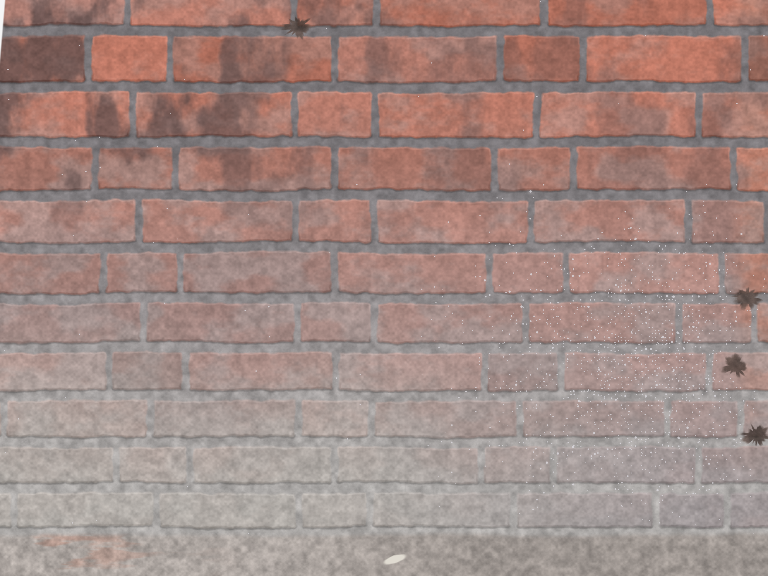
Reproduce this texture procedurally as a WebGL 1 fragment shader.

```glsl
precision highp float;
uniform vec2 u_resolution;

float hash(vec2 p) {
  return fract(sin(dot(p, vec2(127.1, 311.7))) * 43758.5453);
}

float noise(vec2 p) {
  vec2 i = floor(p), f = fract(p);
  f = f * f * (3.0 - 2.0 * f);
  return mix(mix(hash(i), hash(i + vec2(1, 0)), f.x),
             mix(hash(i + vec2(0, 1)), hash(i + vec2(1, 1)), f.x), f.y);
}

float fbm(vec2 p) {
  float sum = 0.0, amp = 0.5;
  for (int i = 0; i < 5; i++) {
    sum += amp * noise(p);
    p = p * 2.03 + 17.3;
    amp *= 0.5;
  }
  return sum;
}

// Scattered round paint specks, one candidate per cell
float specks(vec2 p, float density) {
  vec2 cell = floor(p);
  float present = step(1.0 - density, hash(cell + 5.0));
  vec2 centre = 0.3 + 0.4 * vec2(hash(cell), hash(cell + 9.0));
  float radius = mix(0.1, 0.3, hash(cell + 3.0));
  return present * (1.0 - smoothstep(radius * 0.5, radius, length(fract(p) - centre)));
}

void main() {
  vec2 p = gl_FragCoord.xy / u_resolution.y;
  float px = 1.0 / u_resolution.y;
  float broad = fbm(p * 5.0), grain = fbm(p * 85.0), fine = noise(p * 240.0);

  // Courses grow taller and wider toward the top
  vec2 warped = p + 0.005 * (vec2(noise(p * 9.0), noise(p * 9.0 + 40.0)) - 0.5);
  float slope = 0.0755, growth = 0.00115;
  float course = (sqrt(slope * slope + 4.0 * growth * (warped.y - 0.0764)) - slope) / (2.0 * growth);
  float row = floor(course), v = course - row;
  float rowHeight = slope + growth * (2.0 * row + 1.0);

  // Each repeat is one header and two stretchers, shifted by half on odd courses
  float period = 0.62 + 0.0104 * row;
  float run = (warped.x - 0.5816) / period + 0.1 + 0.5 * mod(row, 2.0);
  float u = fract(run) * 5.0;
  float left = u < 1.0 ? 0.0 : (u < 3.0 ? 1.0 : 3.0);
  float right = u < 1.0 ? 1.0 : left + 2.0;
  vec2 id = vec2(floor(run) * 5.0 + left, row);
  float tone = hash(id + 2.0), hue = hash(id + 21.0);

  // Brick with tight corners and a chipped outline
  vec2 inset = vec2(min(u - left, right - u) * period / 5.0, min(v, 1.0 - v) * rowHeight);
  vec2 q = vec2(0.0065, 0.0095) - inset + 0.003;
  float edge = length(max(q, 0.0)) + min(max(q.x, q.y), 0.0) - 0.003;
  edge += 0.007 * (fbm(p * 55.0) - 0.48);
  float brickMask = 1.0 - smoothstep(-px, px * 1.5, edge);

  // Mortar, darker high up and dusty below
  float dust = 1.0 - smoothstep(0.1, 0.52, p.y + 0.15 * (broad - 0.5));
  vec3 mortar = mix(vec3(0.61, 0.59, 0.59), vec3(0.48, 0.465, 0.475), smoothstep(0.25, 0.8, p.y));
  mortar = mix(mortar, vec3(0.68, 0.67, 0.66), dust * 0.85);
  mortar *= 0.79 + 0.44 * grain;
  float underside = (1.0 - smoothstep(0.0, 0.005, edge)) * (1.0 - smoothstep(0.1, 0.2, v));
  mortar *= 1.0 - 0.26 * underside;

  // Fired clay, fading from orange to dusty pink
  float height = smoothstep(0.4, 0.95, p.y);
  vec3 brick = mix(vec3(0.65, 0.52, 0.495), vec3(0.70, 0.44, 0.37), height);
  brick = mix(brick, vec3(0.59, 0.50, 0.49), 0.55 * smoothstep(0.5, 1.0, hue));
  brick = mix(brick, vec3(0.71, 0.47, 0.39), 0.6 * smoothstep(1.26, 1.31, p.x));
  brick *= 0.93 + 0.15 * tone;
  float film = smoothstep(0.38, 0.64, fbm(p * vec2(16.0, 24.0) + id * 3.0));
  brick = mix(brick, vec3(0.64, 0.595, 0.59), film * mix(0.55, 0.3, height));

  // Soot, mostly at the upper left
  float soot = smoothstep(0.46, 0.66, fbm(p * vec2(17.0, 9.0) + 8.0));
  soot *= smoothstep(0.5, 0.8, p.y) * (1.0 - 0.55 * smoothstep(0.2, 0.9, p.x));
  brick = mix(brick, vec3(0.38, 0.31, 0.305), 0.75 * soot);

  vec3 dustColor = mix(vec3(0.70, 0.69, 0.67), vec3(0.625, 0.605, 0.61), smoothstep(0.5, 1.3, p.x));
  brick = mix(brick, dustColor, dust * 0.88);
  brick *= 0.82 + 0.28 * grain + 0.1 * fine;
  float rim = smoothstep(-0.004, -0.001, edge);
  brick += 0.06 * rim * smoothstep(0.6, 0.9, v) - 0.09 * rim * (1.0 - smoothstep(0.1, 0.35, v));
  vec3 color = mix(mortar, brick, brickMask);

  // Paint spatter to the right, sparse pale flecks elsewhere
  vec2 spray = (p - vec2(1.1, 0.38)) / 0.24;
  float spread = exp(-dot(spray, spray) * 1.4) * smoothstep(0.3, 0.6, broad);
  float paint = specks(p * 170.0, 0.5 * spread + 0.004) + specks(p * 110.0 + 31.0, 0.16 * spread);
  color = mix(color, vec3(0.86, 0.85, 0.87), min(paint, 1.0) * 0.8);

  // Bare ground along the foot of the wall
  float ground = 1.0 - smoothstep(-0.006, 0.006, p.y - 0.072 - 0.02 * (broad - 0.5));
  vec3 soil = mix(vec3(0.68, 0.65, 0.63), vec3(0.61, 0.58, 0.56), smoothstep(0.4, 0.9, p.x));
  float clay = smoothstep(0.5, 0.65, fbm(p * vec2(10.0, 50.0))) * (1.0 - smoothstep(0.1, 0.45, p.x));
  soil = mix(soil, vec3(0.67, 0.50, 0.44), 0.5 * clay) * (0.75 + 0.42 * grain + 0.1 * fine);
  color = mix(color, soil, ground);
  vec2 flake = (p - vec2(0.686, 0.029)) * mat2(0.95, 0.31, -0.31, 0.95);
  color = mix(color, vec3(0.88, 0.86, 0.82), 1.0 - smoothstep(0.7, 1.0, length(flake / vec2(0.028, 0.009)) + 0.3 * grain));

  // Dry root tufts in the joints
  for (int i = 0; i < 4; i++) {
    float n = float(i);
    vec2 centre = i < 3 ? vec2(1.297 + 0.022 * sin(n * 4.3), 0.484 - 0.12 * n) : vec2(0.517, 0.953);
    vec2 d = p - centre;
    float strands = noise(vec2(atan(d.y, d.x) * 5.0, n * 7.0)) + 0.6 * fbm(p * 110.0);
    float tuft = 1.0 - smoothstep(0.7, 1.1, length(d * vec2(0.85, 1.2)) / (0.008 + 0.015 * strands));
    color = mix(color, vec3(0.30, 0.25, 0.23) * (0.6 + grain), 0.85 * tuft);
  }

  // Pale sliver beside the wall's upper left corner
  float sliver = 0.009 - (1.0 - p.y) * 0.085;
  color = mix(color, vec3(0.96), 1.0 - smoothstep(-px, px, p.x - sliver));
  gl_FragColor = vec4(clamp(color, 0.0, 1.0), 1.0);
}
```
